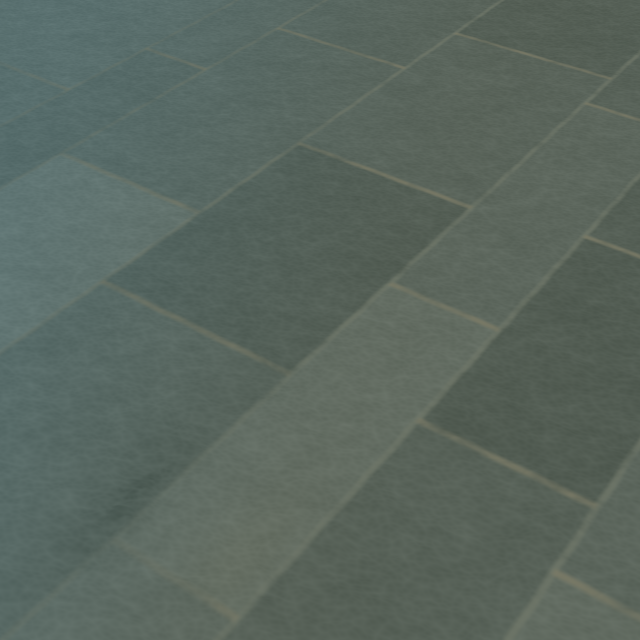
This texture is drawn by a three.js fragment shader. Its source:

```glsl
varying vec2 vUv;

const vec3 STONE = vec3(0.358, 0.398, 0.360);
const vec3 OLIVE = vec3(0.410, 0.430, 0.362);
const vec3 BLUE_HAZE = vec3(0.350, 0.440, 0.438);
const vec3 MORTAR = vec3(0.440, 0.468, 0.412);
const vec3 TAN_MORTAR = vec3(0.480, 0.478, 0.400);

const float HORIZON = 1.898;
const float ALONG_VANISH = 2.0625;
const float ACROSS_VANISH = -2.539;

vec2 hash2(vec2 p) {
  p = vec2(dot(p, vec2(127.1, 311.7)), dot(p, vec2(269.5, 183.3)));
  return fract(sin(p) * 43758.5);
}

// Distance to the nearest scattered cell centre
float cells(vec2 p) {
  vec2 cell = floor(p);
  float nearest = 4.0;
  for (int y = -1; y <= 1; y++) {
    for (int x = -1; x <= 1; x++) {
      vec2 neighbour = cell + vec2(float(x), float(y));
      vec2 offset = neighbour + hash2(neighbour) - p;
      nearest = min(nearest, dot(offset, offset));
    }
  }
  return sqrt(nearest);
}

// Broad, soft mottling from layered sines
float clouds(vec2 p) {
  float sum = 0.0;
  float weight = 0.5;
  for (int i = 0; i < 4; i++) {
    sum += weight * sin(p.x + 1.7 * sin(p.y)) * cos(p.y + 1.3 * sin(p.x));
    p = mat2(1.5, 1.1, -1.1, 1.5) * p + 2.3;
    weight *= 0.65;
  }
  return sum;
}

float seam(float offset, float halfWidth) {
  return 1.0 - smoothstep(0.1 * halfWidth, 1.5 * halfWidth, abs(offset));
}

float softStep(float edge, float x, float blur) {
  return smoothstep(edge - blur, edge + blur, x);
}

float softSpot(vec2 p, vec2 centre, vec2 radius, float angle) {
  vec2 d = p - centre;
  float c = cos(angle), s = sin(angle);
  d = vec2(c * d.x + s * d.y, c * d.y - s * d.x) / radius;
  return exp(-dot(d, d));
}

// One course of slabs: x = slab shade, y = long seam, z = cross seam
vec3 course(vec2 ground, float near, float far, vec3 joints, vec4 shades) {
  float inside = softStep(near, ground.x, 0.004) - softStep(far, ground.x, 0.004);
  vec3 passed = smoothstep(joints - 0.009, joints + 0.009, vec3(ground.y));
  float shade = mix(shades.x, shades.y, passed.x);
  shade = mix(shade, shades.z, passed.y);
  shade = mix(shade, shades.w, passed.z);
  vec3 gap = abs(ground.y - joints);
  float crossSeam = seam(min(gap.x, min(gap.y, gap.z)), 0.0085);
  return vec3(shade * inside, seam(ground.x - near, 0.0052), crossSeam * inside);
}

vec3 paving(vec2 g) {
  vec3 sum = course(g, -4.000, -1.883, vec3(2.548, 8.0, 9.0), vec4(-0.005, 0.0, 0.0, 0.0));
  sum += course(g, -1.883, -1.729, vec3(2.842, 8.0, 9.0), vec4(-0.015, -0.005, 0.0, 0.0));
  sum += course(g, -1.729, -1.423, vec3(2.316, 3.157, 9.0), vec4(0.026, -0.008, -0.010, 0.0));
  sum += course(g, -1.423, -1.084, vec3(2.018, 2.680, 3.422), vec4(-0.010, -0.030, -0.006, -0.026));
  sum += course(g, -1.084, -0.907, vec3(1.560, 2.348, 3.260), vec4(0.008, 0.026, 0.004, -0.016));
  sum += course(g, -0.907, -0.668, vec3(2.054, 2.725, 9.0), vec4(-0.016, -0.036, -0.026, 0.0));
  sum += course(g, -0.668, 0.500, vec3(1.900, 8.0, 9.0), vec4(0.020, 0.0, 0.0, 0.0));
  return sum;
}

void main() {
  // Project the canvas onto the receding floor
  vec2 ground = (vUv.x - vec2(ALONG_VANISH, ACROSS_VANISH)) / (HORIZON - vUv.y);
  vec2 surface = vec2(ground.x + ground.y, ground.y - ground.x);
  vec2 wobble = 0.0007 * sin(ground.yx * vec2(47.0, 61.0));
  vec3 slab = paving(ground + wobble);

  // Stone body, warmer where slabs are pale
  float haze = smoothstep(0.95, 0.0, 1.1 * vUv.x + 0.45 * (1.0 - vUv.y));
  float pale = clamp(slab.x * 20.0, 0.0, 1.0) * (1.0 - haze);
  float warmPatch = softSpot(vUv, vec2(0.37, 0.12), vec2(0.14, 0.06), 0.8);
  vec3 color = mix(STONE, BLUE_HAZE, haze);
  color = mix(color + slab.x, OLIVE, (0.25 + 0.45 * warmPatch) * pale);

  // Cleft grain, mottling and dark damp marks
  float mottle = clouds(surface * vec2(8.0, 11.0));
  vec2 warped = surface + 0.012 * vec2(mottle, clouds(surface.yx * 13.0));
  float fine = cells(warped * vec2(62.0, 80.0)) - 0.43;
  float coarse = cells(warped * vec2(24.0, 33.0) + 5.0) - 0.43;
  float blotch = clouds(warped * vec2(21.0, 31.0) + 4.0);
  color += 0.028 * fine + 0.022 * coarse + 0.012 * mottle + 0.010 * blotch;
  float damp = softSpot(vUv, vec2(0.21, 0.23), vec2(0.16, 0.05), 0.83);
  color -= damp * (0.018 + 0.035 * smoothstep(-0.1, 0.5, blotch));

  // Worn mortar, fading into the haze and the soiled corner
  float soiled = softSpot(vUv, vec2(0.22, 0.16), vec2(0.26, 0.20), 0.8);
  float wear = clamp(0.8 + 0.4 * mottle + 0.4 * blotch, 0.3, 1.0);
  wear *= (1.0 - 0.65 * haze) * (1.0 - 0.75 * soiled);
  color = mix(color, MORTAR, 0.75 * slab.y * wear);
  color = mix(color, TAN_MORTAR, 0.85 * slab.z * wear);

  gl_FragColor = vec4(color, 1.0);
}
```
